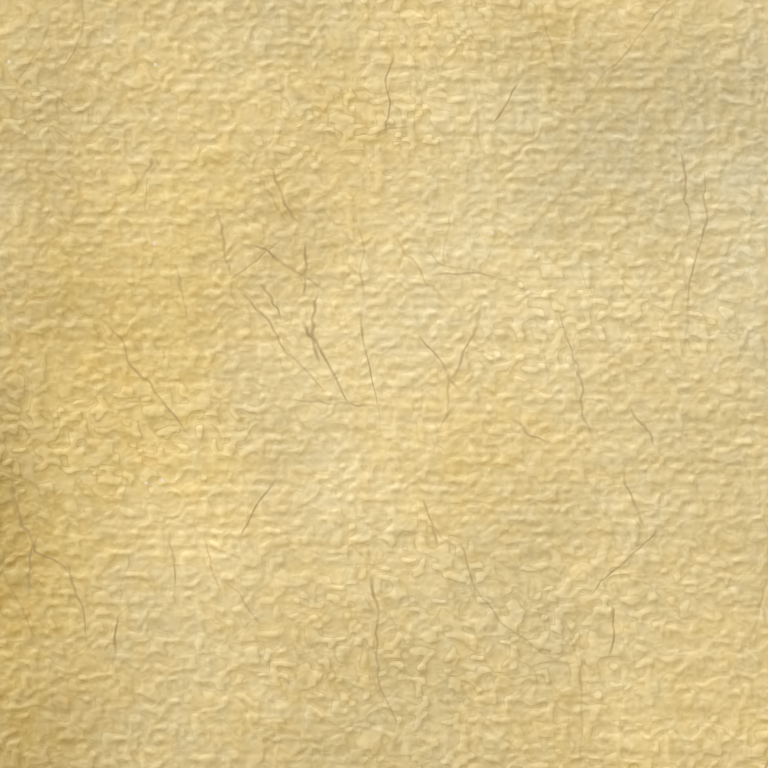
A WebGL 1 fragment shader for this texture:

```glsl
precision highp float;
uniform vec2 u_resolution;

const vec3 PARCHMENT = vec3(0.855, 0.765, 0.544);
const vec3 SHADE_TINT = vec3(1.0, 1.03, 1.04);
const vec3 WARM_SHIFT = vec3(0.03, -0.01, -0.09);
const vec3 CRACK_COLOR = vec3(0.60, 0.50, 0.34);
const vec3 FLECK_COLOR = vec3(0.93, 0.88, 0.78);
const int CRACK_COUNT = 56;
const int FLECK_COUNT = 7;

float hash(vec2 p) {
  return fract(sin(dot(p, vec2(127.1, 311.7))) * 43758.5453);
}

vec2 hash2(float seed) {
  return vec2(hash(vec2(seed, 3.7)), hash(vec2(seed, 19.3)));
}

float noise(vec2 p) {
  vec2 cell = floor(p);
  vec2 f = fract(p);
  f = f * f * (3.0 - 2.0 * f);
  float low = mix(hash(cell), hash(cell + vec2(1.0, 0.0)), f.x);
  float high = mix(hash(cell + vec2(0.0, 1.0)), hash(cell + 1.0), f.x);
  return mix(low, high, f.y);
}

float fbm(vec2 p) {
  float sum = 0.0;
  float weight = 0.5;
  for (int i = 0; i < 4; i++) {
    sum += weight * noise(p);
    p = mat2(1.6, 1.2, -1.2, 1.6) * p + 7.3;
    weight *= 0.5;
  }
  return sum / 0.9375;
}

vec2 warp(vec2 p, float scale, float amount) {
  vec2 q = p * scale;
  return p + amount * (vec2(noise(q + 11.0), noise(q + 47.0)) - 0.5);
}

float spot(vec2 p, vec2 center, vec2 radius) {
  vec2 d = (p - center) / radius;
  return exp(-dot(d, d));
}

// Fine wormy relief lit from above, with soft darker creases
float wrinkles(vec2 p, float scale, float creaseDepth) {
  vec2 q = warp(p, scale * 0.4, 1.5 / scale) * scale * vec2(0.9, 1.1);
  float height = noise(q);
  float slope = height - noise(q + vec2(-0.35, 0.6));
  float offset = (height - 0.5) / 0.13;
  float crease = exp(-offset * offset);
  return 0.115 * slope - creaseDepth * (crease - 0.4);
}

// Horizontal laid lines that come and go
float laidLines(vec2 p, float spacing) {
  float wave = sin(6.2832 * (p.y / spacing + 0.6 * noise(p * vec2(8.0, 12.0))));
  float streak = noise(p * vec2(11.0, 150.0)) - 0.5;
  float presence = smoothstep(0.4, 0.65, fbm(p * vec2(2.5, 5.0) + 31.0));
  return presence * 0.018 * wave + 0.045 * streak;
}

float stains(vec2 p) {
  float tone = 0.16 * (fbm(p * 3.2 + 4.0) - 0.5);
  tone -= 0.065 * spot(p, vec2(1.02, 0.86), vec2(0.28, 0.12));
  tone -= 0.04 * spot(p, vec2(0.75, 0.74), vec2(0.14, 0.09));
  tone -= 0.10 * spot(p, vec2(-0.02, 0.33), vec2(0.07, 0.16));
  tone -= 0.06 * spot(p, vec2(0.0, 0.04), vec2(0.12, 0.07));
  return tone + 0.02 * spot(p, vec2(0.75, 0.42), vec2(0.3, 0.25));
}

// Thin stroke, fading towards its ends
float stroke(vec2 p, vec2 center, float angle, float halfLength, float width) {
  vec2 axis = vec2(cos(angle), sin(angle));
  vec2 d = p - center;
  float along = abs(dot(d, axis)) / halfLength;
  float across = abs(dot(d, vec2(-axis.y, axis.x)));
  return (1.0 - smoothstep(0.1 * width, width, across))
       * (1.0 - smoothstep(0.6, 1.0, along));
}

float cracks(vec2 p, float width) {
  vec2 bent = warp(warp(warp(p, 7.0, 0.045), 30.0, 0.011), 90.0, 0.004);
  float cover = 0.0;
  for (int i = 0; i < CRACK_COUNT; i++) {
    float seed = float(i) + 1.0;
    vec2 traits = hash2(seed + 60.0);
    float lean = (traits.x - 0.5) * 1.6;
    float turn = step(0.86, hash(vec2(seed, 88.0))) * 1.2;
    float halfLength = mix(0.04, 0.12, traits.y * traits.y);
    float strength = mix(0.3, 0.85, hash(vec2(seed, 51.0)));
    float mark = stroke(bent, hash2(seed), 1.45 + lean + turn, halfLength, width);
    cover = max(cover, mark * strength);
  }
  return cover * mix(0.3, 1.0, noise(p * 60.0));
}

float flecks(vec2 p, float radius) {
  float cover = 0.0;
  for (int i = 0; i < FLECK_COUNT; i++) {
    vec2 center = hash2(float(i) + 140.0);
    cover = max(cover, 1.0 - smoothstep(0.3 * radius, radius, length(p - center)));
  }
  return cover;
}

void main() {
  vec2 p = gl_FragCoord.xy / min(u_resolution.x, u_resolution.y);
  float rough = smoothstep(0.5, 0.75, fbm(p * vec2(4.0, 7.0) + 70.0));
  rough += spot(p, vec2(0.15, 0.46), vec2(0.13, 0.04));

  float tone = wrinkles(p, 112.0, 0.034 + 0.03 * rough);
  tone += 0.5 * wrinkles(p + 5.0, 175.0, 0.03);
  tone += laidLines(p, 0.0135) + stains(p);

  // Patches of golden and greyish hue, broad and fine
  float warmth = fbm(p * 5.0 + 90.0) - 0.5 + 0.4 * (noise(p * 55.0) - 0.5);
  warmth += 0.4 * spot(p, vec2(0.0, 0.3), vec2(0.25, 0.35));
  warmth -= 0.4 * spot(p, vec2(0.95, 0.82), vec2(0.3, 0.2));

  vec3 color = PARCHMENT + tone * SHADE_TINT + warmth * WARM_SHIFT;
  color = mix(color, CRACK_COLOR, 0.75 * cracks(p, 0.0029));
  color = mix(color, FLECK_COLOR, 0.8 * flecks(p, 0.0035));
  gl_FragColor = vec4(color, 1.0);
}
```
